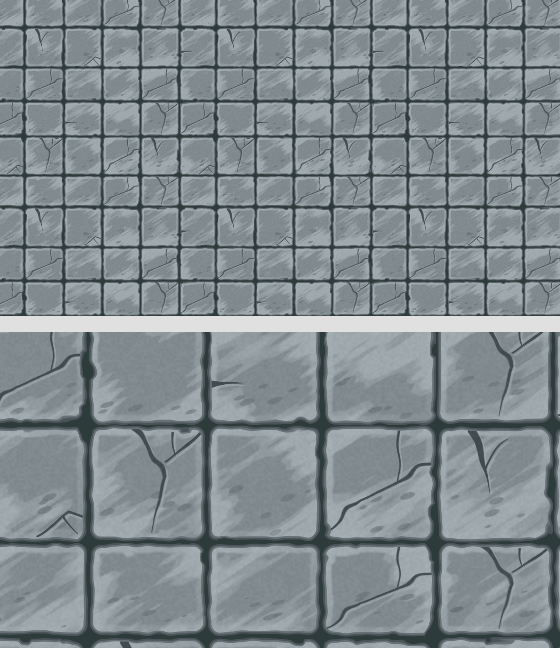
Top: the whole. Bottom: its middle third, enlarged.
This texture is drawn by a Shadertoy shader. Its source:

```glsl
// Weathered stone paving: rounded slabs, dark joints, brushed shading and cracks.
#define PERIOD vec2(0.6065, 0.5685)  // block of 5 x 5 slabs, in canvas heights
#define ORIGIN vec2(0.0775, 0.0)
#define JOINT 0.0016
#define ROUNDING 0.012
#define CRACK_WIDTH 0.011
#define LIGHT vec3(0.62, 0.66, 0.68)
#define MID vec3(0.56, 0.60, 0.62)
#define SHADE vec3(0.50, 0.54, 0.56)
#define SOFT vec3(0.40, 0.44, 0.46)
#define EDGE vec3(0.29, 0.33, 0.35)
#define INK vec3(0.18, 0.23, 0.23)

// Uneven joint positions inside one block.
const float COLS[6] = float[6](0.0, 0.206, 0.406, 0.605, 0.809, 1.0);
const float ROWS[6] = float[6](0.0, 0.195, 0.383, 0.607, 0.782, 1.0);

// Damage per slab: 0 none, 1 diagonal, 2 fork, 3 spike, 4 corner, 5 chip.
const int DAMAGE[25] = int[25](
    0, 5, 0, 2, 1,
    1, 0, 0, 1, 0,
    3, 4, 0, 0, 5,
    0, 0, 1, 2, 0,
    2, 0, 1, 3, 4);

float hash(vec2 p) {
    vec3 q = fract(p.xyx * 0.1031);
    q += dot(q, q.yzx + 33.33);
    return fract((q.x + q.y) * q.z);
}

float noise(vec2 p) {
    vec2 i = floor(p), f = fract(p);
    f = f * f * (3.0 - 2.0 * f);
    return mix(mix(hash(i), hash(i + vec2(1, 0)), f.x),
               mix(hash(i + vec2(0, 1)), hash(i + vec2(1, 1)), f.x), f.y);
}

float roundedBox(vec2 p, vec2 halfSize, float r) {
    vec2 d = abs(p) - halfSize + r;
    return length(max(d, 0.0)) + min(max(d.x, d.y), 0.0) - r;
}

// Segment whose half width runs from wa to wb.
float taper(vec2 p, vec2 a, vec2 b, float wa, float wb) {
    float t = clamp(dot(p - a, b - a) / dot(b - a, b - a), 0.0, 1.0);
    return length(p - mix(a, b, t)) - mix(wa, wb, t);
}

// Signed distance to the cracks of one slab, in slab units.
float cracks(vec2 q, int kind) {
    float w = CRACK_WIDTH;
    q += 0.09 * (vec2(noise(q * 6.0 + 2.0), noise(q * 6.0 + 9.0)) - 0.5);
    if (kind == 1) {
        float d = taper(q, vec2(0.03, 0.08), vec2(0.35, 0.38), w, w);
        d = min(d, taper(q, vec2(0.35, 0.38), vec2(0.98, 0.68), w, w));
        return min(d, taper(q, vec2(0.65, 0.53), vec2(0.65, 0.98), 0.006, w));
    }
    if (kind == 2) {
        float d = taper(q, vec2(0.41, 0.98), vec2(0.63, 0.56), 0.018, w);
        d = min(d, taper(q, vec2(0.63, 0.56), vec2(0.55, 0.08), w, 0.002));
        d = min(d, taper(q, vec2(0.62, 0.66), vec2(0.95, 0.92), 0.008, 0.017));
        return min(d, taper(q, vec2(0.72, 0.74), vec2(0.69, 0.96), 0.006, w));
    }
    if (kind == 3) {
        float d = taper(q, vec2(0.34, 0.95), vec2(0.48, 0.45), 0.038, 0.002);
        return min(d, taper(q, vec2(0.44, 0.64), vec2(0.60, 0.88), w, 0.003));
    }
    if (kind == 4) {
        float d = taper(q, vec2(0.55, 0.03), vec2(0.83, 0.24), w, w);
        d = min(d, taper(q, vec2(0.83, 0.24), vec2(0.99, 0.20), w, w));
        return min(d, taper(q, vec2(0.78, 0.20), vec2(0.90, 0.07), w, 0.004));
    }
    if (kind == 5) return taper(q, vec2(0.04, 0.36), vec2(0.33, 0.43), 0.036, 0.0);
    return 1.0;
}

void mainImage(out vec4 fragColor, in vec2 fragCoord) {
    vec2 p = fragCoord / iResolution.y;
    float px = 1.0 / iResolution.y;

    // Find the slab and the position within it.
    vec2 block = fract((p - ORIGIN) / PERIOD);
    int c = 0, r = 0;
    for (int i = 1; i < 5; i++) {
        c += int(step(COLS[i], block.x));
        r += int(step(ROWS[i], block.y));
    }
    vec2 lo = vec2(COLS[c], ROWS[r]), span = vec2(COLS[c + 1], ROWS[r + 1]) - lo;
    vec2 uv = (block - lo) / span, size = span * PERIOD;
    vec2 local = (uv - 0.5) * size, seed = vec2(c, r) * 17.0 + 40.0;

    // Worn outline.
    vec2 shift = 0.0016 * (vec2(hash(seed), hash(seed + 5.0)) - 0.5);
    float d = roundedBox(local + shift, size * 0.5 - JOINT, ROUNDING);
    d += 0.003 * (noise(local * 85.0 + seed) - 0.5);
    d += 0.004 * smoothstep(0.75, 0.95, noise(local * 50.0 + seed * 1.3));

    // Brushed patches along a rising diagonal.
    vec2 along = vec2(0.84, 0.54);
    vec2 s = vec2(dot(local, along), dot(local, vec2(-along.y, along.x)));
    vec2 heart = 0.35 + 0.3 * vec2(hash(seed + 1.0), hash(seed + 2.0));
    float tone = 0.6 * noise(s * vec2(18.0, 32.0) + seed) + 0.25 - 0.5 * length(uv - heart)
               + 0.3 * noise(s * vec2(28.0, 200.0) + seed);
    vec3 col = mix(LIGHT, MID, smoothstep(0.35, 0.45, tone));
    col = mix(col, SHADE, smoothstep(0.49, 0.55, tone));

    // Small pits, mostly in the lower half.
    for (int i = 0; i < 5; i++) {
        vec2 k = seed + float(i) * 3.7;
        vec2 q = uv - vec2(0.1 + 0.8 * hash(k), 0.08 + 0.4 * hash(k + 9.0));
        q.y -= 0.3 * q.x;
        float radius = 0.02 + 0.05 * hash(k + 4.0);
        float pit = length(q * vec2(1.0, 2.3)) - radius;
        col = mix(col, SOFT, 0.6 * smoothstep(0.012, -0.012, pit));
    }

    // Bevel: lit rim, stronger at the upper left.
    float lit = 0.55 + 0.5 * clamp(uv.y - uv.x, -0.8, 0.8);
    col = mix(col, LIGHT * 1.03, lit * smoothstep(-0.0115, -0.0075, d));

    // Cracks with a lit lower lip.
    int kind = DAMAGE[r * 5 + c];
    float soft = px / size.y * 0.6;
    float lip = cracks(uv + vec2(-0.018, 0.022), kind);
    col = mix(col, LIGHT, 0.7 * smoothstep(soft, -soft, lip));
    col = mix(col, mix(EDGE, INK, 0.3), smoothstep(soft, -soft, cracks(uv, kind)));

    // Grain, then the shaded border and the joint.
    col += 0.035 * (noise(local * 420.0 + seed) - 0.5);
    float aa = 0.5 * px;
    col = mix(col, SOFT, smoothstep(-aa, aa, d + 0.0036));
    col = mix(col, EDGE, smoothstep(-aa, aa, d + 0.0018));
    col = mix(col, INK, smoothstep(-aa, aa, d));
    fragColor = vec4(col, 1.0);
}
```
